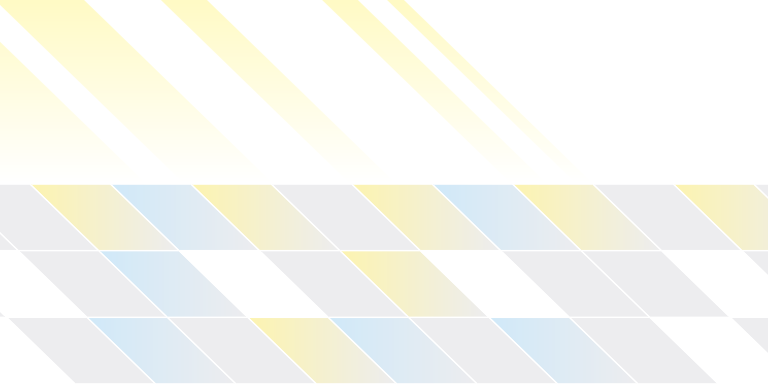
Give the GLSL for this background, as a WebGL 1 fragment shader.

```glsl
precision highp float;
// Pale backdrop: fading yellow diagonal rays above three rows of slanted tiles.
uniform vec2 u_resolution;

#define SLOPE 1.03        // sideways drift per unit of descent
#define ROWS_TOP 0.479    // depth at which the tiles begin
#define ROW_HEIGHT 0.1737
#define TILE_PITCH 0.2094
#define TILE_START 0.078  // left corner of tile 0 in the first row
#define GAP 0.004         // white seam between tiles
#define RAY_END 0.475     // depth at which the rays have faded out

const vec3 WHITE = vec3(1.0);
const vec3 GRAY = vec3(0.928, 0.928, 0.937);
const vec3 YELLOW = vec3(0.99, 0.956, 0.69);
const vec3 BLUE = vec3(0.815, 0.913, 0.975);
const vec3 RAY = vec3(1.0, 0.98, 0.77);

// Smooth coverage of the interval [a, b].
float band(float x, float a, float b, float blur) {
  return smoothstep(a - blur, a + blur, x) * (1.0 - smoothstep(b - blur, b + blur, x));
}

bool same(float a, float b) {
  return abs(a - b) < 0.5;
}

// Colour at the left end of a tile; every row has its own rhythm.
vec3 tileColor(float row, float k) {
  if (same(row, 0.0)) {
    if (k < -0.5 || k > 8.5) return GRAY;
    if (same(mod(k, 2.0), 0.0)) return YELLOW;
    return same(mod(k, 4.0), 1.0) ? BLUE : GRAY;
  }
  if (same(row, 1.0)) {
    if (same(k, 0.0)) return BLUE;
    if (same(k, 3.0)) return YELLOW;
    return same(mod(k + 3.0, 3.0), 1.0) ? WHITE : GRAY;
  }
  if (k < -2.5 || same(k, 6.0)) return WHITE;
  if (same(k, 1.0)) return YELLOW;
  return same(k, -1.0) || same(k, 2.0) || same(k, 4.0) ? BLUE : GRAY;
}

// Total coverage of the diagonal rays, u being the position along the top edge.
float rays(float u, float blur) {
  return band(u, -9.0, -0.112, blur)
       + band(u, -0.013, 0.219, blur)
       + band(u, 0.419, 0.539, blur)
       + band(u, 0.839, 0.932, blur)
       + band(u, 1.008, 1.052, blur);
}

void main() {
  float pixel = 1.0 / u_resolution.y;
  float x = gl_FragCoord.x * pixel;
  float depth = 1.0 - gl_FragCoord.y * pixel;

  // Rays fade downwards to white.
  float fade = clamp(1.0 - depth / RAY_END, 0.0, 1.0);
  vec3 color = mix(WHITE, RAY, fade * rays(x - SLOPE * depth, pixel));

  // Sheared lattice of tiles.
  float below = depth - ROWS_TOP;
  float rowPos = below / ROW_HEIGHT;
  float row = floor(rowPos);
  float tilePos = (x - SLOPE * below - TILE_START) / TILE_PITCH;
  float k = floor(tilePos);

  if (row > -0.5 && row < 2.5) {
    // Distance to the nearest tile edge leaves the white seams.
    float across = fract(tilePos);
    float along = fract(rowPos);
    float sideDist = min(across, 1.0 - across) * TILE_PITCH / sqrt(1.0 + SLOPE * SLOPE);
    float rowDist = min(along, 1.0 - along) * ROW_HEIGHT;
    float edge = min(sideDist, rowDist) - 0.5 * GAP;
    float cover = smoothstep(-0.5 * pixel, 0.5 * pixel, edge);

    // Tinted tiles blend to gray from left to right.
    vec3 tint = tileColor(row, k);
    float left = TILE_START + TILE_PITCH * k + SLOPE * ROW_HEIGHT * row;
    float t = clamp((x - left) / (TILE_PITCH + SLOPE * ROW_HEIGHT), 0.0, 1.0);
    vec3 fill = tint == WHITE ? WHITE : mix(tint, GRAY, t);
    color = mix(color, fill, cover);
  }

  gl_FragColor = vec4(color, 1.0);
}
```
